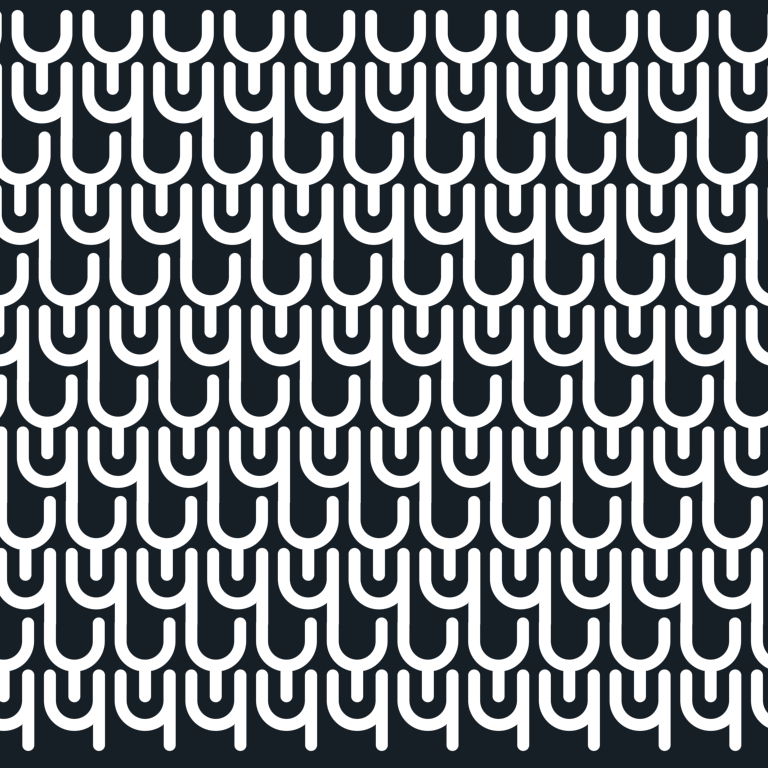
Reproduce this pattern procedurally as a WebGL 2 fragment shader.

```glsl
#version 300 es
precision highp float;

uniform vec2 u_resolution;
out vec4 fragColor;

// Layout, in canvas heights, with y measured down from the top edge
const int ROWS = 6;
const vec2 PITCH = vec2(0.09206, 0.1582);
const float FIRST_X = 0.0547;     // centre of the first motif
const float ROW_SHIFT = 0.0284;   // leftward step of each row

// Motif
const float RADIUS = 0.0318;
const float HALF_WIDTH = 0.0078;
const float CUP_TOP = 0.0208;
const float CUP_BEND = 0.0439;
const float STEM_END = 0.1156;
const float HOOK_TOP = 0.0885;
const float HOOK_BEND = 0.1211;
const float TAIL_X = 0.0321;
const float TAIL_END = 0.1790;

const float EDGE_PIXELS = 0.8;
const vec3 BACKGROUND = vec3(0.09, 0.12, 0.15);
const vec3 STROKE = vec3(1.0);

// Distance to the centre line of a U with straight arms above its bend
float cupDistance(vec2 p, float top, float bend) {
    if (p.y > bend) return abs(length(p - vec2(0.0, bend)) - RADIUS);
    return length(vec2(abs(p.x) - RADIUS, max(top - p.y, 0.0)));
}

// Distance to a vertical segment
float barDistance(vec2 p, float x, float top, float end) {
    return length(vec2(p.x - x, p.y - clamp(p.y, top, end)));
}

float motifDistance(vec2 p) {
    float cup = cupDistance(p, CUP_TOP, CUP_BEND);
    float stem = barDistance(p, 0.0, CUP_BEND + RADIUS, STEM_END);
    float hook = cupDistance(p, HOOK_TOP, HOOK_BEND);
    float tail = barDistance(p, TAIL_X, HOOK_TOP, TAIL_END);
    return min(min(cup, stem), min(hook, tail)) - HALF_WIDTH;
}

void main() {
    vec2 p = gl_FragCoord.xy / u_resolution.y;
    p.y = 1.0 - p.y;

    // Staggered rows, each repeating sideways
    float dist = 1.0;
    for (int row = 0; row < ROWS; row++) {
        float r = float(row);
        float x = p.x - FIRST_X + r * ROW_SHIFT;
        x -= PITCH.x * floor(x / PITCH.x + 0.5);
        dist = min(dist, motifDistance(vec2(x, p.y - r * PITCH.y)));
    }

    float edge = EDGE_PIXELS / u_resolution.y;
    float coverage = 1.0 - smoothstep(-edge, edge, dist);
    fragColor = vec4(mix(BACKGROUND, STROKE, coverage), 1.0);
}
```
